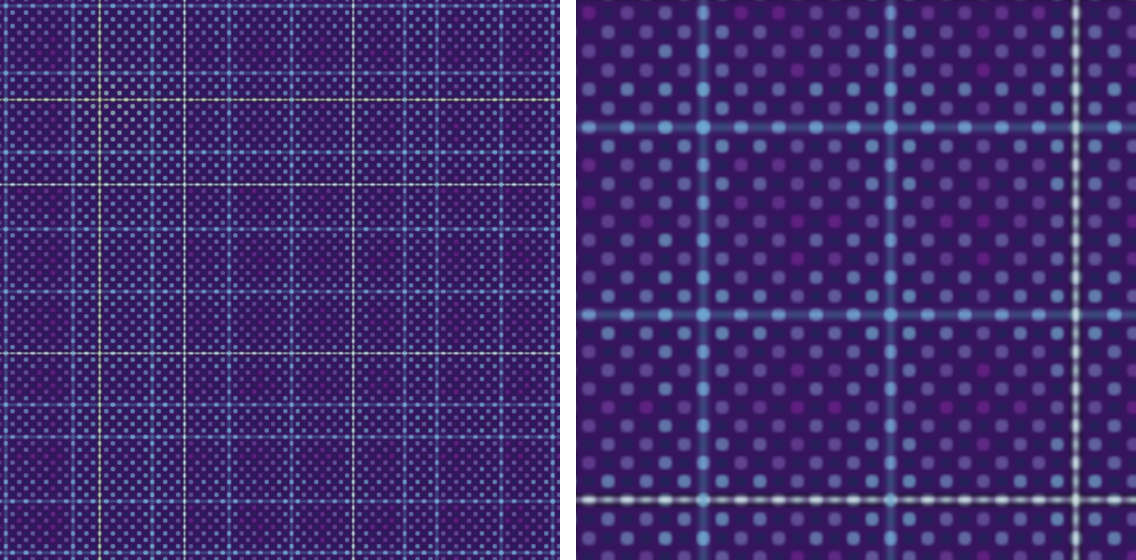
Left, the full canvas; right, a detail of the centre.
Give the GLSL for this pattern, as a three.js fragment shader.

```glsl
varying vec2 vUv;

const float PI = 3.14159265;

// Weave layout, in threads and canvas units
const float THREADS = 87.04;
const float FIRST_THREAD = 0.0104;
const float DRIFT = 0.78;
const float DRIFT_SPAN = 0.62;
const float SETT = 85.0;
const vec4 CYAN_THREADS_A = vec4(0.0, 10.0, 22.0, 34.0);
const vec4 CYAN_THREADS_B = vec4(44.0, 62.0, 67.0, 77.0);
const vec3 PALE_THREADS = vec3(14.0, 27.0, 54.0);
const float CYAN_WIDTH = 0.27;
const float PALE_WIDTH = 0.20;

// Yarn colours
const vec3 GROUND = vec3(0.21, 0.08, 0.37);
const vec3 NAVY = vec3(0.13, 0.13, 0.34);
const vec3 MAGENTA = vec3(0.37, 0.12, 0.50);
const vec3 VIOLET = vec3(0.37, 0.29, 0.57);
const vec3 STEEL = vec3(0.38, 0.50, 0.68);
const vec3 CYAN = vec3(0.43, 0.66, 0.82);
const vec3 PALE = vec3(0.78, 0.86, 0.86);
const vec3 WARM = vec3(0.80, 0.84, 0.62);

// Thread coordinate with a slow change of pitch
vec2 threadCoord(vec2 p) {
  vec2 t = p - FIRST_THREAD;
  return t * THREADS - DRIFT * max(sin(PI * t / DRIFT_SPAN), 0.0);
}

float isCyan(float id) {
  float k = mod(id, SETT);
  bool hit = any(lessThan(abs(CYAN_THREADS_A - k), vec4(0.5)))
          || any(lessThan(abs(CYAN_THREADS_B - k), vec4(0.5)));
  return hit ? 1.0 : 0.0;
}

float isPale(float id) {
  return any(lessThan(abs(PALE_THREADS - id), vec3(0.5))) ? 1.0 : 0.0;
}

// Layered sines give each thread its own dye strength
float dye(float id, float phase) {
  return 0.5 + 0.25 * sin(id * 2.4 + phase) + 0.25 * sin(id * 0.61 + phase);
}

float band(float x, float centre, float width) {
  float d = (x - centre) / width;
  return exp(-d * d);
}

// Accent yarn of one direction laid over the cloth
vec3 accent(vec3 cloth, float across, float along, float knot) {
  float id = floor(across + 0.5);
  float f = across - id;
  float cyan = isCyan(id);
  float pale = isPale(id);
  float groove = sin(2.0 * PI * f);
  cloth *= 1.0 - 0.35 * pale * groove * groove;
  float cyanLine = cyan * band(f, 0.0, CYAN_WIDTH) * (0.30 + 0.50 * knot);
  cloth = mix(cloth, CYAN, cyanLine);
  float beat = 0.58 + 0.18 * cos(2.0 * PI * along) + 0.20 * knot;
  vec3 paleYarn = mix(PALE, WARM, band(id, 14.0, 4.0) * 0.7);
  return mix(cloth, paleYarn, pale * band(f, 0.0, PALE_WIDTH) * beat);
}

void main() {
  vec2 t = threadCoord(vec2(vUv.x, 1.0 - vUv.y));
  vec2 id = floor(t + 0.5);

  // Plain weave: raised knots alternate with sunken ones
  float weave = cos(PI * t.x) * cos(PI * t.y);
  float knot = smoothstep(0.08, 0.85, weave);
  float hollow = smoothstep(0.25, 0.95, -weave);

  // Dye strength, richer in the band at the upper left
  float tone = 0.5 * (dye(id.x, 0.0) + dye(id.y, 0.0));
  tone += 0.30 * band(id.x, 19.0, 8.0) + 0.12 * band(id.y, 19.0, 8.0);
  tone -= 0.12 * band(id.x, 4.0, 5.0);
  vec3 yarn = mix(MAGENTA, VIOLET, smoothstep(0.15, 0.40, tone));
  yarn = mix(yarn, STEEL, smoothstep(0.38, 0.85, tone));
  yarn = mix(yarn, WARM, 0.35 * band(id.x, 16.0, 5.0) * band(id.y, 15.0, 6.0));

  vec3 cloth = mix(GROUND, NAVY, hollow * (0.55 + 0.45 * tone));
  cloth = mix(cloth, yarn, knot);
  cloth = accent(cloth, t.y, t.x, knot);
  cloth = accent(cloth, t.x, t.y, knot);
  gl_FragColor = vec4(cloth, 1.0);
}
```
